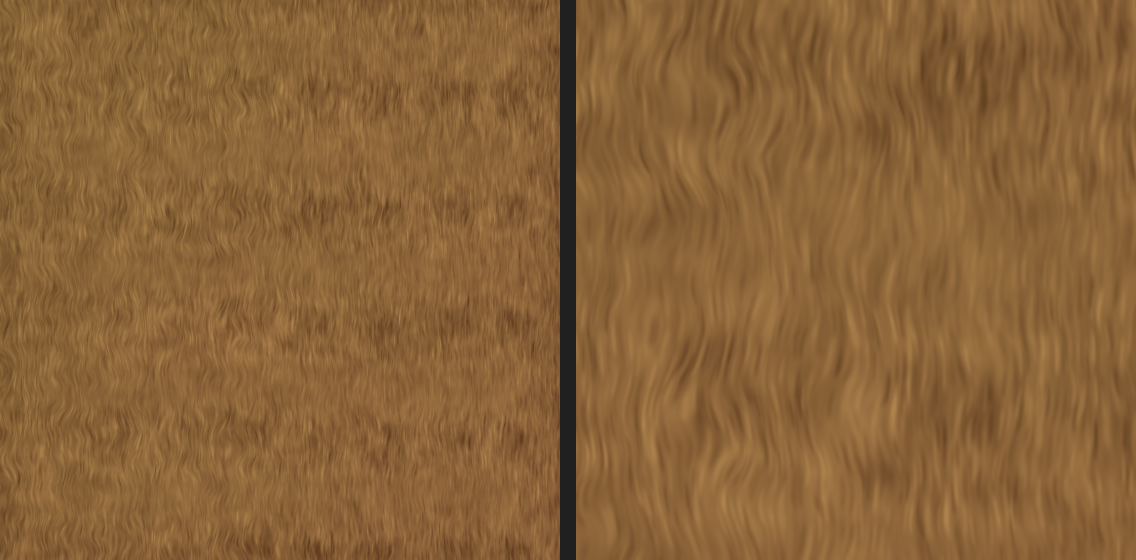
Left, the full canvas; right, a detail of the centre.
A WebGL 1 fragment shader for this texture:

```glsl
precision highp float;
// Short brown fur: layers of fine tapered hairs over soft mottling.
// A tuft pattern repeats about 8.5 times across and 5 times down, with
// dark tufts to the right, swirled ones to the left and calm bands between.
uniform vec2 u_resolution;

float hash(vec2 p) {
  vec3 q = fract(vec3(p.xyx) * 0.1031);
  q += dot(q, q.yzx + 33.33);
  return fract((q.x + q.y) * q.z);
}

float cornerSlope(vec2 cell, vec2 offset, vec2 period) {
  float a = 6.2832 * hash(mod(cell, period) + 7.0);
  return dot(vec2(cos(a), sin(a)), offset);
}

// Gradient noise that wraps after the given number of cells
float noise(vec2 p, vec2 period) {
  vec2 i = floor(p), f = fract(p);
  vec2 u = f * f * f * (f * (f * 6.0 - 15.0) + 10.0);
  vec2 e = vec2(1.0, 0.0);
  return mix(
    mix(cornerSlope(i, f, period), cornerSlope(i + e, f - e, period), u.x),
    mix(cornerSlope(i + e.yx, f - e.yx, period),
        cornerSlope(i + e.xx, f - e.xx, period), u.x), u.y);
}

// One layer of staggered hairs, each with its own signed tone
float hairs(vec2 p, vec2 count, float seed) {
  p = p * count + seed * 17.3;
  float column = floor(p.x);
  p.y += 9.0 * hash(vec2(column, seed));
  vec2 f = fract(p);
  float tone = 2.0 * hash(vec2(column, floor(p.y)) + seed * 31.0) - 1.0;
  float across = smoothstep(0.0, 0.5, 0.5 - abs(f.x - 0.5));
  float along = smoothstep(0.0, 0.3, f.y) * smoothstep(1.0, 0.6, f.y);
  return tone * across * along;
}

void main() {
  vec2 p = gl_FragCoord.xy / u_resolution;
  vec2 tile = p * vec2(8.55, 4.9);
  vec2 free = vec2(512.0);
  float right = smoothstep(0.38, 0.58, p.x);

  // Lie of the fur: gentle lean everywhere, stronger swirls to the left
  vec2 strand = p;
  strand.x += 0.008 * noise(p * vec2(16.0, 11.0), free);
  strand.x += mix(0.016, 0.004, right) * noise(tile * vec2(2.0, 4.0), vec2(18.0, 4.0));
  strand.x += 0.0025 * noise(p * vec2(60.0, 38.0), free);

  // Mottling shared by every row, and broad patches that vary freely
  float mottle = 0.24 * noise(tile * vec2(3.0, 4.0), vec2(27.0, 4.0))
               + 0.16 * noise(tile * vec2(2.0, 6.0), vec2(2.0, 6.0))
               + 0.22 * noise(strand * vec2(34.0, 40.0), free)
               + 0.16 * noise(p * vec2(5.0, 6.0), free);

  // Calm bands midway between the tuft rows
  float band = 0.5 - 0.5 * cos(6.2832 * (tile.y - 0.02));
  float calm = smoothstep(0.45, 1.0, band)
             * (0.65 + 0.6 * noise(tile * vec2(1.0, 2.0), vec2(9.0, 2.0)));
  float border = min(min(p.x, 1.0 - p.x), min(p.y, 1.0 - p.y));
  calm *= smoothstep(0.0, 0.15, border);

  // Fine hairs, from coarse to thin
  float fur = 0.0;
  for (int i = 0; i < 4; i++) {
    float k = float(i);
    fur += hairs(strand, vec2(125.0 + 32.0 * k, 24.0 + 5.0 * k), k + 1.0);
  }
  fur += 0.8 * noise(strand * vec2(150.0, 17.0), free);

  // Dark tufts: crisp above, trailing off below, uneven from column to column
  vec2 centre = vec2(0.9 - 0.12 * (1.0 - right), 0.04 + 0.17 * (1.0 - right));
  vec2 cell = floor(tile - centre + 0.5);
  vec2 d = tile - centre - cell;
  d += 0.12 * vec2(noise(p * vec2(45.0, 30.0), free), noise(strand * vec2(80.0, 20.0), free));
  float tuft = smoothstep(0.42, 0.18, abs(d.x))
             * smoothstep(0.2, 0.08, d.y) * smoothstep(-0.38, 0.05, d.y);
  tuft *= mix(0.35, 1.0, hash(vec2(cell.x, 3.0))) * mix(0.5, 1.0, right);
  float darkHair = 0.5 + 0.9 * noise(strand * vec2(115.0, 16.0) + 40.0, free);

  // Combine the tones, with slightly deeper shading at the rim
  float tone = 0.04 + mottle * (1.0 - 0.4 * calm)
             + 0.29 * fur * (1.0 - 0.5 * calm + 0.25 * tuft)
             - 0.55 * tuft * max(darkHair, 0.0)
             - 0.16 * smoothstep(0.05, 0.0, border);
  tone = clamp(tone, -0.85, 0.7);

  // Brown ramp, more golden at upper left and redder at lower right
  vec3 color = vec3(0.543, 0.391, 0.220) + tone * vec3(0.19, 0.17, 0.11);
  float warmth = 0.5 * (p.x - p.y) + 0.3 * noise(p * 4.0 + 9.0, free);
  color += warmth * vec3(0.014, -0.014, 0.008);
  gl_FragColor = vec4(color, 1.0);
}
```
